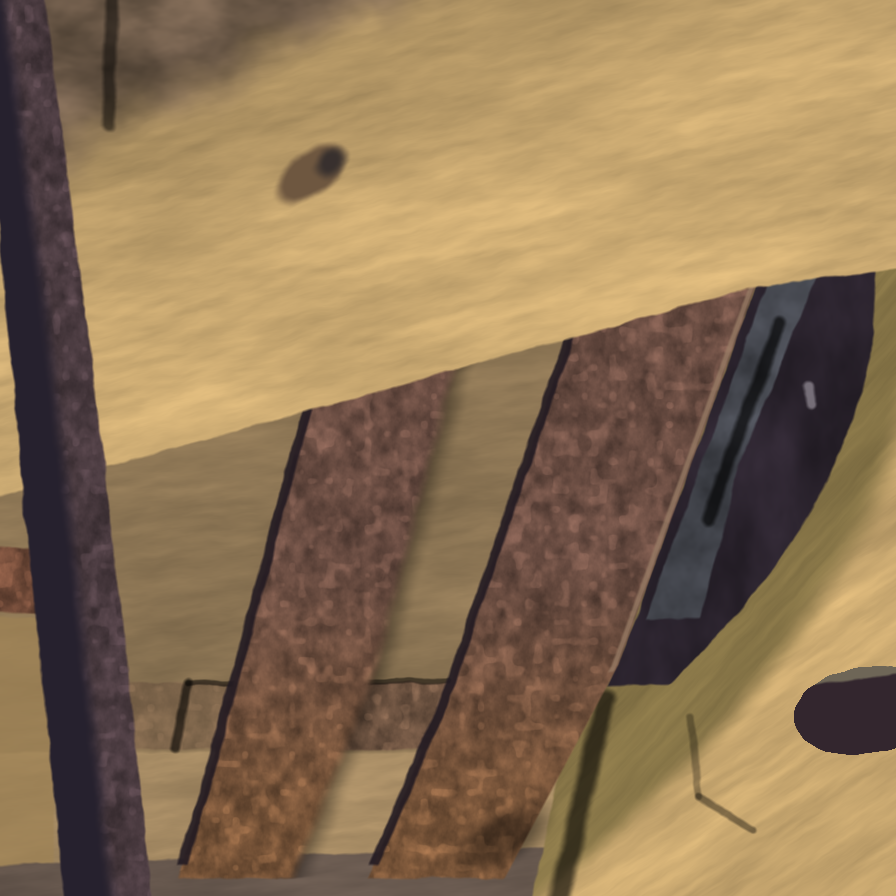
This texture is drawn by a three.js fragment shader. Its source:

```glsl
// Weathered timber beams with rusty iron straps, a dark wheel block and an iron bar.
varying vec2 vUv;

float hash(vec2 p) {
  p = fract(p * vec2(123.34, 345.45));
  p += dot(p, p + 34.35);
  return fract(p.x * p.y);
}

float noise(vec2 p) {
  vec2 i = floor(p), f = fract(p), e = vec2(1, 0);
  f = f * f * (3.0 - 2.0 * f);
  return mix(mix(hash(i), hash(i + e), f.x),
             mix(hash(i + e.yx), hash(i + 1.0), f.x), f.y);
}

float fbm(vec2 p) {
  float sum = 0.0, amp = 0.53;
  for (int i = 0; i < 4; i++) {
    sum += amp * noise(p);
    p = mat2(1.6, 1.2, -1.2, 1.6) * p + 7.3;
    amp *= 0.5;
  }
  return sum;
}

float mask(float d) { return smoothstep(-0.002, 0.002, d); }
float band(float x, float lo, float hi) { return mask(x - lo) * mask(hi - x); }

// Bent line through three points, ordered from high to low y: gives x at y.
float bend(float y, vec2 high, vec2 mid, vec2 low) {
  vec2 end = y > mid.y ? high : low;
  return mix(mid.x, end.x, (y - mid.y) / (end.y - mid.y));
}

float stroke(vec2 p, vec2 a, vec2 b, float width) {
  vec2 d = b - a;
  float t = clamp(dot(p - a, d) / dot(d, d), 0.0, 1.0);
  return 1.0 - smoothstep(width * 0.5, width * 1.5, length(p - a - d * t));
}

float ellipse(vec2 p, vec2 center, vec2 radius, float tilt) {
  float c = cos(tilt), s = sin(tilt);
  return 1.0 - length(mat2(c, -s, s, c) * (p - center) / radius);
}

// Grain runs along the given slope.
vec3 wood(vec2 p, vec3 tint, float slope) {
  p.y -= slope * p.x;
  return tint * (0.79 + 0.26 * fbm(p * vec2(5, 18)) + 0.16 * fbm(p * vec2(22, 110)));
}

vec3 rust(vec2 p, vec3 tint) {
  float fleck = smoothstep(0.62, 0.85, noise(p * 95.0));
  return tint * (0.64 + 0.7 * fbm(p * vec2(75, 60)) + 0.2 * fleck);
}

void main() {
  vec2 p = vUv;
  vec2 w = p + 0.006 * (vec2(fbm(p * 35.0), fbm(p * 35.0 + 40.0)) - 0.5);

  // Back planks and cross rail
  vec3 col = wood(w, vec3(0.55, 0.46, 0.33), 0.12);
  col *= 1.0 + 0.18 * mask(0.16 - w.y);
  col = mix(col, vec3(0.62, 0.51, 0.33), 0.7 * mask(0.06 - p.x) * mask(0.31 - w.y));
  float rail = band(w.y, 0.163, 0.238) * band(w.x, 0.14, 0.51);
  col = mix(col, rust(p, vec3(0.42, 0.32, 0.25)), rail * mix(0.5, 1.0, mask(w.x - 0.3)));
  col *= 1.0 - 0.6 * stroke(w, vec2(0.195, 0.165), vec2(0.21, 0.237), 0.005);
  col *= 1.0 - 0.5 * stroke(w, vec2(0.21, 0.237), vec2(0.5, 0.24), 0.003);
  col = mix(col, wood(p, vec3(0.41, 0.35, 0.31), 0.1), mask(0.035 + 0.03 * p.x - w.y));

  // Pale timber at the lower right with a mossy rim
  float drop = 0.68 - w.y;
  float rimEdge = 1.03 - 0.92 * drop * drop;
  vec3 pale = wood(w, vec3(0.79, 0.66, 0.44), 0.65);
  vec3 moss = wood(w, vec3(0.53, 0.46, 0.28), 1.1);
  pale = mix(moss, pale, smoothstep(-0.025, 0.02, w.x - rimEdge));
  col = mix(col, pale, mask(w.x - 0.595 - 0.2 * w.y));
  col *= 1.0 - 0.3 * stroke(w, vec2(0.77, 0.2), vec2(0.78, 0.11), 0.004);
  col *= 1.0 - 0.4 * stroke(w, vec2(0.78, 0.11), vec2(0.84, 0.075), 0.004);
  col *= 1.0 - 0.6 * stroke(w, vec2(0.675, 0.22), vec2(0.625, 0), 0.011);

  // Wheel block with a blue-grey side
  float strapEdge = bend(p.y, vec2(0.84, 0.672), vec2(0.69, 0.258), vec2(0.59, 0.07));
  float block = band(w.x, strapEdge, 0.977 - 1.16 * drop * drop) * mask(w.y - 0.235);
  vec3 iron = vec3(0.17, 0.14, 0.18) * (0.65 + 0.75 * fbm(w * vec2(22, 12)));
  float sideEdge = bend(w.y, vec2(0.898, 0.66), vec2(0.825, 0.48), vec2(0.782, 0.31));
  float side = band(w.x, strapEdge + 0.012, sideEdge) * mask(w.y - 0.31);
  iron = mix(iron, vec3(0.28, 0.29, 0.32) * (0.6 + 0.7 * fbm(w * 25.0)), side);
  iron *= 1.0 - 0.65 * stroke(w, vec2(0.87, 0.64), vec2(0.79, 0.42), 0.007);
  iron += 0.3 * stroke(w, vec2(0.902, 0.57), vec2(0.906, 0.55), 0.005);
  col = mix(col, iron, block);

  // Two rusty straps with dark gaps on their left
  float left1 = bend(w.y, vec2(0.341, 0.538), vec2(0.267, 0.258), vec2(0.2, 0.02));
  float right1 = bend(w.y, vec2(0.501, 0.581), vec2(0.417, 0.258), vec2(0.325, 0.02));
  float left2 = bend(w.y, vec2(0.634, 0.622), vec2(0.501, 0.232), vec2(0.415, 0.03));
  vec3 low = vec3(0.47, 0.33, 0.22), high = vec3(0.4, 0.29, 0.25);
  vec3 rusty = rust(p, mix(low, high, smoothstep(0.05, 0.4, p.y)));
  float foot = mask(w.y - 0.02);
  col *= 1.0 - 0.35 * foot * (1.0 - smoothstep(0.0, 0.03, abs(w.x - right1)));
  col = mix(col, rusty, foot * mask(w.x - left1) * smoothstep(-0.012, 0.006, right1 - w.x));
  col = mix(col, rusty, foot * mask(w.x - left2) * mask(strapEdge - p.x));
  float gap = mask(0.0055 - min(abs(w.x - left1), abs(w.x - left2)));
  col = mix(col, vec3(0.13, 0.1, 0.13), 0.9 * gap * mask(w.y - 0.035));
  float rim = band(p.x - strapEdge, -0.007, -0.001) * mask(p.y - 0.25);
  col = mix(col, vec3(0.6, 0.49, 0.4), 0.75 * rim);
  col *= 1.0 - 0.4 * smoothstep(0.0, 0.6, ellipse(w, vec2(0.56, 0.065), vec2(0.075, 0.035), 0.5));

  // Great upper beam with stain and knot
  float beamEdge = bend(w.x, vec2(0.7, 1), vec2(0.681, 0.846), vec2(0.479, 0.117));
  vec3 beam = wood(w, vec3(0.8, 0.67, 0.45), 0.25);
  beam *= 1.0 - 0.16 * smoothstep(0.15, 0.42, p.y - beamEdge);
  float stain = w.y - 0.79 - 0.48 * w.x + 0.08 * (fbm(w * 12.0) - 0.5);
  vec3 grime = vec3(0.4, 0.33, 0.28) * (0.45 + 1.1 * fbm(w * vec2(14, 26)));
  beam = mix(beam, grime, 0.85 * smoothstep(-0.05, 0.06, stain));
  beam *= 1.0 - 0.5 * stroke(w, vec2(0.125, 1), vec2(0.12, 0.86), 0.007);
  float knot = ellipse(w, vec2(0.347, 0.806), vec2(0.052, 0.028), 0.65);
  float hole = ellipse(w, vec2(0.37, 0.819), vec2(0.026, 0.018), 0.7);
  beam = mix(beam, vec3(0.43, 0.34, 0.25), smoothstep(0.0, 0.35, knot));
  beam = mix(beam, vec3(0.22, 0.19, 0.18), smoothstep(0.0, 0.7, hole));
  col = mix(col, beam, mask(w.y - beamEdge));

  // Bolt and peg
  float bolt = mask(ellipse(w, vec2(0.965, 0.207), vec2(0.08, 0.048), 0.15));
  float top = mask(w.y - 0.237 - 0.12 * (w.x - 0.92));
  col = mix(col, mix(vec3(0.2, 0.15, 0.18), vec3(0.43, 0.4, 0.34), top), bolt);
  float peg = mask(0.047 - w.x) * band(w.y, 0.315, 0.389);
  col = mix(col, rust(p, vec3(0.44, 0.29, 0.22)), peg);

  // Upright iron bar: shaded face and rough face
  float barLeft = bend(w.y, vec2(0, 0.74), vec2(0.026, 0.44), vec2(0.072, 0));
  float barRight = bend(w.y, vec2(0.05, 1), vec2(0.117, 0.48), vec2(0.17, 0));
  float face = smoothstep(-0.055, -0.035, w.x - barRight);
  vec3 bar = mix(vec3(0.15, 0.13, 0.18), rust(p, vec3(0.29, 0.23, 0.25)), face);
  col = mix(col, bar, band(w.x, barLeft, barRight));

  gl_FragColor = vec4(col, 1);
}
```
